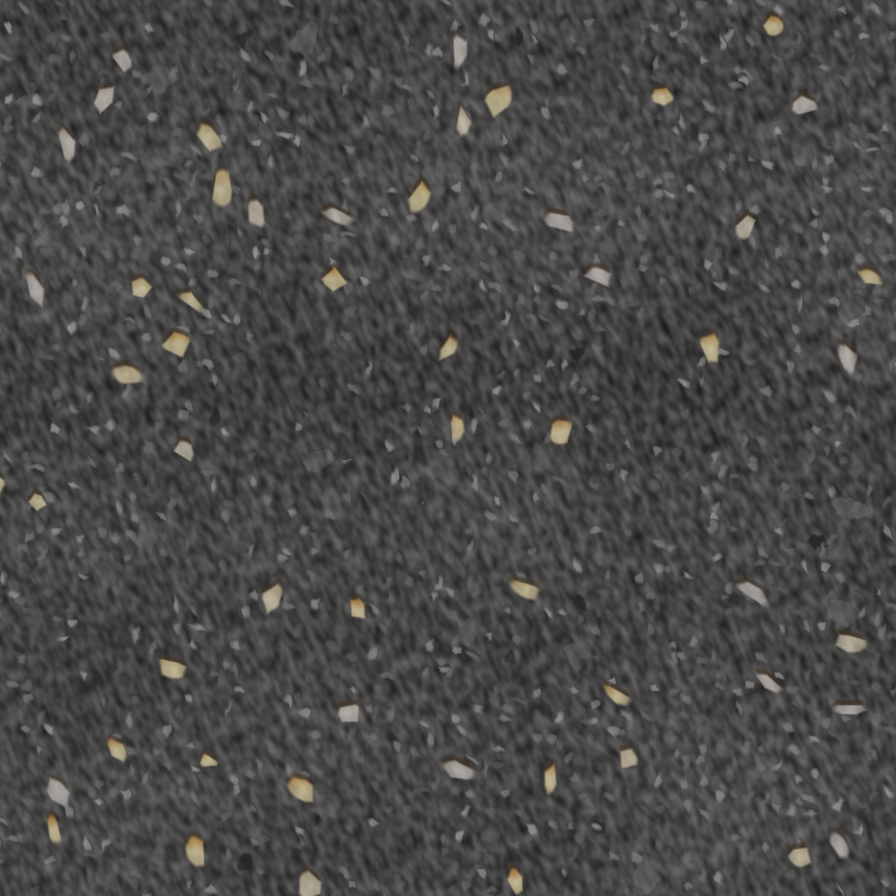
Write a WebGL 2 fragment shader that draws this texture.

```glsl
#version 300 es
precision highp float;
// Worn dark asphalt: leaning fine grain, grey chips and scattered cream pebbles.

uniform vec2 u_resolution;
out vec4 fragColor;

const float LEAN = 0.42;             // tilt of the grain from vertical, radians
const float EDGE = 0.0022;           // softness of stone edges
const float BASE_GREY = 0.268;
const float GRAIN_CONTRAST = 0.15;
const float FINE_CONTRAST = 0.11;
const float CLOUD_CONTRAST = 0.05;

const float PEBBLE_CELLS = 11.0;
const float PEBBLE_DENSITY = 0.42;
const vec2 PEBBLE_RADII = vec2(0.0115, 0.0175);
const float CHIP_CELLS = 58.0;
const float CHIP_DENSITY = 0.36;
const vec2 CHIP_RADII = vec2(0.0044, 0.0072);
const float PATCH_CELLS = 13.0;
const float PATCH_DENSITY = 0.22;
const vec2 PATCH_RADII = vec2(0.014, 0.019);
const float PIT_CELLS = 16.0;
const float PIT_DENSITY = 0.12;
const vec2 PIT_RADII = vec2(0.007, 0.011);

const vec3 CREAM = vec3(0.66, 0.62, 0.49);
const vec3 PALE = vec3(0.60, 0.58, 0.56);
const vec3 OCHRE = vec3(0.62, 0.47, 0.25);
const vec3 BROWN_STAIN = vec3(0.25, 0.20, 0.15);
const vec3 PATCH_GREY = vec3(0.38, 0.38, 0.385);
const vec3 PIT_BLACK = vec3(0.13, 0.13, 0.13);

struct Stone {
    float dist;    // signed distance, negative inside
    vec2 local;    // position relative to the centre, in radii
    vec3 traits;   // random values of this stone
};

vec3 hash3(vec2 p) {
    vec3 h = fract(p.xyx * vec3(0.1031, 0.1030, 0.0973));
    h += dot(h, h.yxz + 33.33);
    return fract((h.xxy + h.yzz) * h.zyx);
}

mat2 rotation(float angle) {
    float c = cos(angle), s = sin(angle);
    return mat2(c, -s, s, c);
}

float cornerSlope(vec2 cell, vec2 offset) {
    float angle = 6.2832 * hash3(cell + 200.0).x;
    return dot(vec2(cos(angle), sin(angle)), offset);
}

float gradientNoise(vec2 p) {
    vec2 i = floor(p), f = fract(p);
    vec2 u = f * f * f * (f * (f * 6.0 - 15.0) + 10.0);
    vec2 e = vec2(1.0, 0.0);
    return mix(mix(cornerSlope(i, f), cornerSlope(i + e, f - e), u.x),
               mix(cornerSlope(i + e.yx, f - e.yx), cornerSlope(i + e.xx, f - e.xx), u.x), u.y);
}

// Nearest angular stone of a jittered grid
Stone nearestStone(vec2 p, float cells, float density, vec2 radii, float seed) {
    Stone best = Stone(1.0, vec2(0.0), vec3(0.0));
    vec2 home = floor(p * cells);
    for (int k = 0; k < 9; k++) {
        vec2 cell = home + vec2(k % 3 - 1, k / 3 - 1);
        vec3 place = hash3(cell + seed);
        if (place.z > density) continue;
        vec3 traits = hash3(cell + seed + 71.7);
        vec2 size = radii * mix(vec2(0.65), vec2(1.2), vec2(traits.x, traits.y));
        vec2 offset = p - (cell + 0.1 + 0.8 * place.xy) / cells;
        vec2 q = rotation(LEAN + (traits.z - 0.5) * 2.2) * offset / size;
        // Cut an ellipse with random flat faces
        float shape = length(q);
        for (int face = 0; face < 5; face++) {
            vec3 cut = hash3(cell + seed + 13.0 * float(face + 1));
            float angle = (float(face) + cut.x) * 1.2566;
            shape = max(shape, dot(q, vec2(cos(angle), sin(angle))) / mix(0.6, 1.0, cut.y));
        }
        float dist = (shape - 1.0) * min(size.x, size.y);
        if (dist < best.dist) best = Stone(dist, offset / size, traits);
    }
    return best;
}

float coverage(float dist) {
    return 1.0 - smoothstep(-EDGE, EDGE, dist);
}

void main() {
    vec2 p = gl_FragCoord.xy / min(u_resolution.x, u_resolution.y);
    vec2 g = rotation(LEAN) * p;

    // Leaning grain over broad tonal clouds
    float cloud = gradientNoise(p * 4.5 + 9.0);
    float grain = gradientNoise(g * vec2(88.0, 48.0) + 31.0);
    float fine = gradientNoise(g * vec2(150.0, 85.0) + 57.0);
    float texture_ = GRAIN_CONTRAST * grain + FINE_CONTRAST * fine;
    vec3 color = vec3(BASE_GREY + texture_ + CLOUD_CONTRAST * cloud);
    color += vec3(0.004, 0.0, -0.001);

    // Dull worn patches and dark pits
    vec2 warped = p + 0.006 * vec2(grain, fine);
    Stone worn = nearestStone(warped, PATCH_CELLS, PATCH_DENSITY, PATCH_RADII, 5.0);
    color = mix(color, PATCH_GREY + 0.4 * texture_, coverage(worn.dist) * mix(0.2, 0.8, worn.traits.y));
    Stone pit = nearestStone(warped, PIT_CELLS, PIT_DENSITY, PIT_RADII, 120.0);
    color = mix(color, PIT_BLACK, coverage(pit.dist) * mix(0.2, 0.8, pit.traits.x));

    // Small grey chips, thinner where the clouds are dark
    float chipDensity = CHIP_DENSITY * (1.0 + 0.8 * cloud);
    Stone chip = nearestStone(p + 0.004 * vec2(fine, grain), CHIP_CELLS, chipDensity, CHIP_RADII, 37.0);
    float chipTone = mix(0.34, 0.60, pow(fract(chip.traits.x * 7.3 + chip.traits.z), 2.0));
    color = mix(color, vec3(chipTone) + 0.3 * texture_, 0.8 * coverage(chip.dist));

    // Brown stain above each pebble, then the pebble
    Stone stain = nearestStone(p - vec2(-0.001, 0.006), PEBBLE_CELLS, PEBBLE_DENSITY, PEBBLE_RADII, 83.0);
    color = mix(color, BROWN_STAIN, 0.65 * coverage(stain.dist));
    Stone pebble = nearestStone(p, PEBBLE_CELLS, PEBBLE_DENSITY, PEBBLE_RADII, 83.0);
    float warmth = fract(pebble.traits.x * 5.1 + pebble.traits.y);
    vec3 pebbleColor = mix(PALE, CREAM, smoothstep(0.2, 0.7, warmth));
    float upperRim = smoothstep(-0.1, 0.9, pebble.local.y);
    pebbleColor = mix(pebbleColor, OCHRE, upperRim * smoothstep(0.3, 0.9, warmth));
    pebbleColor += 0.07 * (1.0 - length(pebble.local)) + 0.5 * texture_;
    color = mix(color, pebbleColor, coverage(pebble.dist));

    fragColor = vec4(clamp(color, 0.0, 1.0), 1.0);
}
```
